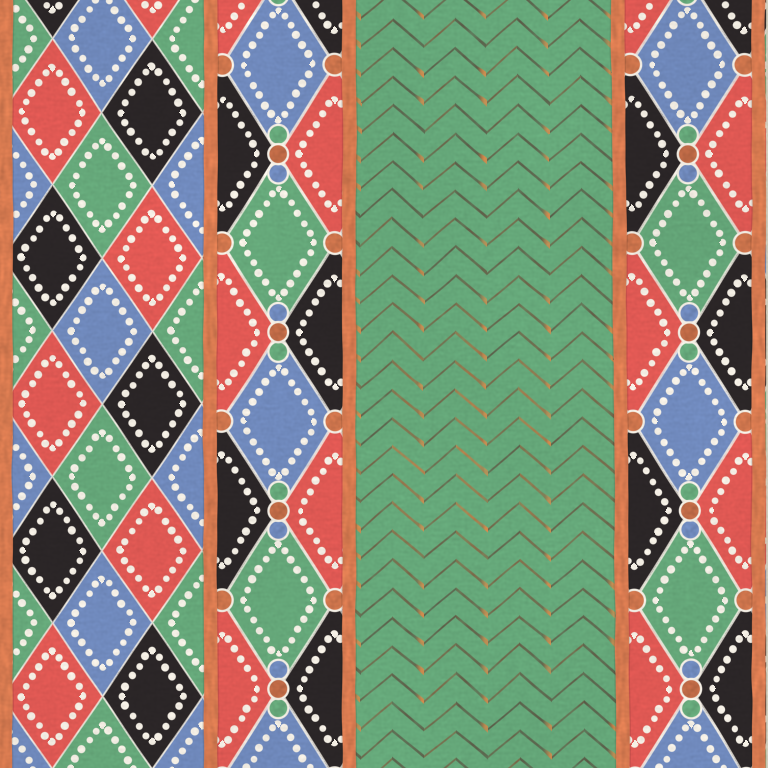
This pattern is drawn by a WebGL 2 fragment shader. Its source:

```glsl
#version 300 es
precision highp float;
// Painted vertical panels: a harlequin lattice, two studded diamond columns and
// a green field of chevrons, divided by orange bars. Each panel is a folded
// lattice with distance-based edges; gradient noise adds brush and cloth wear.
uniform vec2 u_resolution;
out vec4 fragColor;

const vec3 GREEN = vec3(0.385, 0.645, 0.465);
const vec3 BLUE = vec3(0.425, 0.525, 0.725);
const vec3 RED = vec3(0.865, 0.335, 0.315);
const vec3 BLACK = vec3(0.155, 0.135, 0.14);
const vec3 ORANGE = vec3(0.83, 0.465, 0.30);
const vec3 RUST = vec3(0.73, 0.40, 0.26);
const vec3 WHITE = vec3(0.94, 0.92, 0.88);
const vec3 INK = vec3(0.34, 0.35, 0.27);
const float BARS[5] = float[5](0.0075, 0.274, 0.4545, 0.8075, 0.988);

vec2 hash2(vec2 p) {
  vec3 h = fract(p.xyx * vec3(0.1031, 0.1030, 0.0973));
  h += dot(h, h.yzx + 33.33);
  return fract((h.xx + h.yz) * h.zy);
}

float corner(vec2 cell, vec2 f, vec2 o) {
  return dot(hash2(cell + o) * 2.0 - 1.0, f - o);
}

float gradientNoise(vec2 p) {
  vec2 cell = floor(p), f = p - cell;
  vec2 w = f * f * (3.0 - 2.0 * f), e = vec2(0.0, 1.0);
  return mix(mix(corner(cell, f, e.xx), corner(cell, f, e.yx), w.x),
             mix(corner(cell, f, e.xy), corner(cell, f, e.yy), w.x), w.y);
}

float cover(float d, float aa) { return 1.0 - smoothstep(-aa, aa, d); }

// Four-colour diamonds, each with a ring of painted dots; negative width mirrors.
vec3 harlequin(vec2 p, vec2 halfSize, float gaps, float lineWidth, float aa) {
  vec2 g = p / halfSize;
  vec2 ab = 0.5 * vec2(g.x + g.y, g.x - g.y);
  vec2 id = floor(ab + 0.5), q = ab - id;
  bool oddRow = mod(id.x, 2.0) > 0.5, oddColumn = mod(id.x + id.y, 2.0) > 0.5;
  vec3 col = oddColumn ? (oddRow ? BLACK : RED) : (oddRow ? GREEN : BLUE);

  // Nearest dot on the inset diamond
  const float INSET = 0.335;
  float spacing = 2.0 * INSET / gaps;
  vec2 n = clamp(floor((q + INSET) / spacing + 0.5), 0.0, gaps);
  if (abs(q.x) > abs(q.y)) n.x = step(0.0, q.x) * gaps;
  else n.y = step(0.0, q.y) * gaps;
  vec2 c = n * spacing - INSET;
  c *= 1.0 - 0.09 * step(INSET - 0.01, min(abs(c.x), abs(c.y)));
  vec2 jitter = hash2(id * 17.0 + n + 200.0) - 0.5, d = q - c;
  vec2 offset = vec2(d.x + d.y, d.x - d.y) * halfSize + jitter * 0.0025;
  col = mix(col, WHITE, cover(length(offset) - 0.0048 - 0.0012 * jitter.x, aa));

  // Pale seams
  float edge = (0.5 - max(abs(q.x), abs(q.y))) / (0.5 * length(1.0 / halfSize));
  float wear = 0.85 + 0.3 * gradientNoise(p * 40.0);
  return mix(col, WHITE, wear * cover(edge - lineWidth, aa));
}

vec3 stud(vec3 col, vec2 p, float radius, vec3 paint, float aa) {
  float d = length(p) - radius;
  col = mix(col, WHITE, cover(d - 0.003, aa));
  return mix(col, paint * (1.0 + 0.15 * gradientNoise(p * 150.0)), cover(d, aa));
}

// Single diamond column with studs at every crossing
vec3 studdedColumn(vec2 p, vec2 halfSize, float aa) {
  vec3 col = harlequin(p, vec2(-halfSize.x, halfSize.y), 6.0, 0.0019, aa);
  float pitch = 2.0 * halfSize.y, k = floor(p.y / pitch);
  vec2 v = vec2(p.x, p.y - (k + 0.5) * pitch);
  bool even = mod(k, 2.0) < 0.5;
  col = stud(col, v + vec2(0.0, 0.025), 0.0115, even ? GREEN : BLUE, aa);
  col = stud(col, v - vec2(0.0, 0.025), 0.0115, even ? BLUE : GREEN, aa);
  col = stud(col, v, 0.0115, RUST, aa);
  vec2 side = vec2(abs(p.x) - halfSize.x, p.y - pitch * floor(p.y / pitch + 0.5));
  return stud(col, side, 0.0125, ORANGE * 0.95, aa);
}

// Thin zigzag strokes, warming to orange towards each valley
vec3 chevrons(vec2 p, float period, float rows, float rise, float aa) {
  float s = p.x / period, t = fract(s);
  float y = p.y + rise * (1.0 - abs(2.0 * t - 1.0)) + 0.003 * gradientNoise(p * 14.0);
  float row = floor(y * rows + 0.5);
  float slope = 2.0 * rise / period;
  float d = abs(y - row / rows) / sqrt(1.0 + slope * slope);
  vec2 chance = hash2(vec2(floor(s), row) + 50.0);
  float falling = step(0.5, t), tip = smoothstep(0.84, 0.98, t);
  float patchGlow = exp(-30.0 * dot(p - vec2(0.04, 0.56), p - vec2(0.04, 0.56)));
  float warm = falling * max(tip * step(0.3, chance.x), patchGlow * (0.4 + 0.6 * chance.y));
  warm = max(warm, (1.0 - falling) * 0.3 * chance.y);
  float width = 0.0012 + 0.0004 * falling + 0.0017 * tip * chance.x;
  float strength = 0.85 + 0.4 * gradientNoise(p * 70.0);
  return mix(GREEN, mix(INK, vec3(0.80, 0.53, 0.29), warm), strength * cover(d - width, aa));
}

void main() {
  vec2 p = gl_FragCoord.xy / u_resolution;
  p.y = 1.0 - p.y;
  float aa = 0.8 / min(u_resolution.x, u_resolution.y);

  // Hand-drawn lean and wobble
  p.x -= 0.006 * (p.y - 0.45) * smoothstep(0.5, 0.8, p.x) * (1.0 - smoothstep(0.92, 0.99, p.x));
  vec2 w = p + 0.0025 * vec2(gradientNoise(p * 9.0), gradientNoise(p * 9.0 + 31.0));

  const vec2 COLUMN = vec2(0.0735, 0.1161);
  vec3 col;
  if (p.x < BARS[1]) col = harlequin(w - vec2(0.003, 0.241), vec2(0.0651, 0.0951), 5.0, 0.0012, aa);
  else if (p.x < BARS[2]) col = studdedColumn(w - vec2(0.3625, 0.0846), COLUMN, aa);
  else if (p.x < BARS[3]) col = chevrons(w - vec2(0.552, 0.0234), 0.0823, 27.0, 0.035, aa);
  else col = studdedColumn(w - vec2(0.897, 0.0846), COLUMN, aa);

  // Dividing bars with mottled paint
  vec3 barPaint = ORANGE * (1.0 + 0.16 * gradientNoise(p * vec2(160.0, 45.0)));
  for (int i = 0; i < 5; i++) {
    float d = abs(w.x - BARS[i]) - 0.0088 + 0.0015 * gradientNoise(p * 22.0 + float(i));
    col = mix(col, col * 0.8, 0.6 * cover(d - 0.0015, aa));
    col = mix(col, barPaint, cover(d, aa));
  }
  col = mix(col, vec3(0.80, 0.79, 0.72), cover(0.9975 - p.x, aa));

  // Cloth threads and uneven pigment
  float grain = 0.05 * gradientNoise(p * vec2(70.0, 240.0)) + 0.05 * gradientNoise(p * 230.0);
  col *= 1.0 + grain + 0.04 * gradientNoise(p * 5.0);
  fragColor = vec4(col + 0.012, 1.0);
}
```
